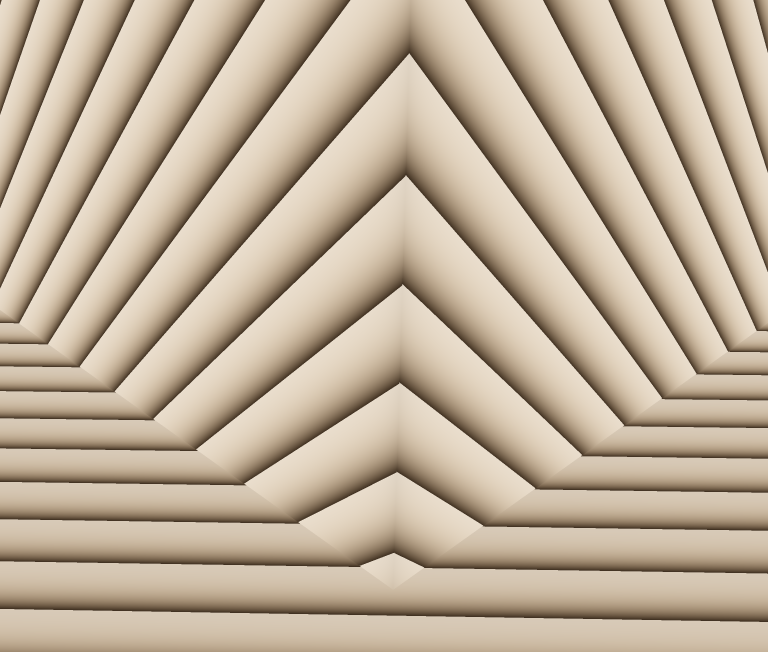
This background is drawn by a WebGL 2 fragment shader. Its source:

```glsl
#version 300 es
precision highp float;
// Folded paper: pleats in perspective, bent into chevrons above a flat base.
// Three sectors meet at a hub; each maps a point to a pleat number whose
// fraction drives a shadow that decays from dark crease to pale edge.

uniform vec2 u_resolution;
out vec4 fragColor;

const float ASPECT = 1.181;
const vec2 HUB = vec2(0.6046, 0.0954);
const vec2 LEFT_FOCUS = vec2(-0.3615, -0.2154);
const vec2 RIGHT_FOCUS = vec2(1.5123, -0.2831);
const float SEAM_SLOPE = 0.71;
const float RIDGE_LEAN = 0.03;
const int GRID = 3;

const vec3 CREASE = vec3(0.25, 0.19, 0.13);
const vec3 PAPER = vec3(0.925, 0.885, 0.835);
const vec3 BASE_TINT = vec3(0.92, 0.905, 0.885);
const vec3 SHADOW_DECAY = vec3(4.2, 3.7, 3.1);

// Pleat number of a fan of lines through a focus; k = (offset, step, crowding)
float fanPleat(vec2 d, vec3 k) {
    return (d.y - k.x * d.x) / (k.y * d.x + k.z * d.y);
}

// Pleat number of near-level lines receding to a horizon
float basePleat(vec2 p, float horizon) {
    return 17.54 * (1.0 + 0.0145 * p.x) / (horizon - p.y) - 15.0;
}

// Dark just above each crease, fading to pale under the next one
vec3 pleatShade(float pleat, float sharpness) {
    vec3 shadow = exp(-fract(pleat) * SHADOW_DECAY * sharpness);
    return mix(PAPER, CREASE, shadow);
}

vec3 foldedPaper(vec2 p) {
    vec2 d = p - HUB;

    // Level base below both seams
    if (d.y < SEAM_SLOPE * abs(d.x)) {
        return BASE_TINT * pleatShade(basePleat(p, 1.2354), 1.15);
    }

    // Chevron arms on either side of the leaning ridge
    float ridge = d.x - RIDGE_LEAN * d.y;
    float pleat = ridge < 0.0
        ? fanPleat(p - LEFT_FOCUS, vec3(0.2647, 0.0997, 0.04096))
        : fanPleat(vec2(RIGHT_FOCUS.x - p.x, p.y - RIGHT_FOCUS.y),
                   vec3(0.3527, 0.1051, 0.04624));
    float ridgeShade = 1.0 - 0.04 * exp(-abs(ridge) / 0.02);
    return ridgeShade * pleatShade(pleat, 1.0);
}

void main() {
    // Average a small grid of samples to smooth every edge
    vec3 color = vec3(0.0);
    for (int j = 0; j < GRID; j++) {
        for (int i = 0; i < GRID; i++) {
            vec2 offset = (vec2(i, j) + 0.5) / float(GRID) - 0.5;
            vec2 uv = (gl_FragCoord.xy + offset) / u_resolution;
            color += foldedPaper(uv * vec2(ASPECT, 1.0));
        }
    }
    fragColor = vec4(color / float(GRID * GRID), 1.0);
}
```
